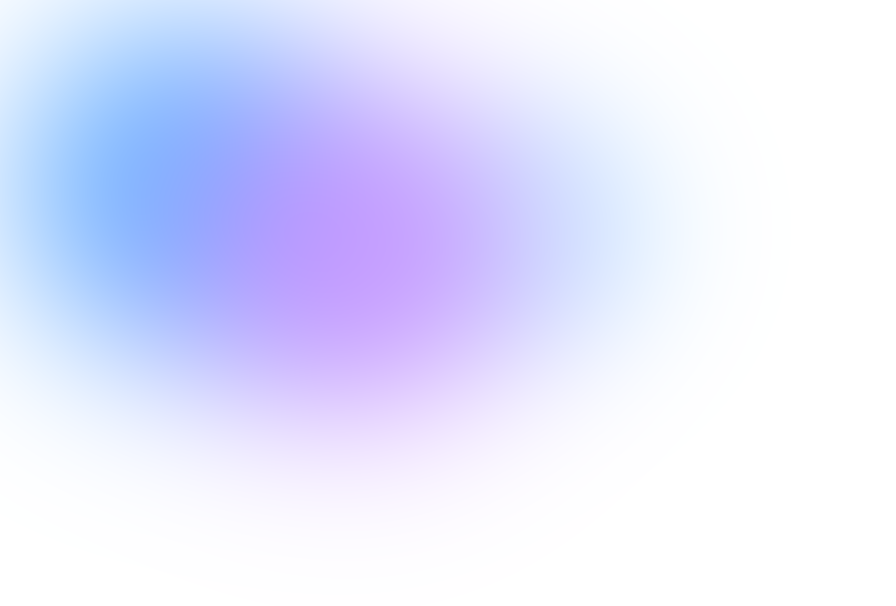
A Shadertoy shader for this background:

```glsl
// Three soft overlapping glows, blue, violet and pale sky, on white.

// Positions and radii are in canvas heights, origin at the lower left.
const vec3 PAPER = vec3(1.0);

const vec3  SKY_COLOR  = vec3(0.50, 0.78, 1.0);
const vec2  SKY_CENTER = vec2(0.877, 0.624);
const float SKY_RADIUS = 0.23;
const float SKY_ALPHA  = 0.33;

const vec3  BLUE_COLOR  = vec3(0.38, 0.68, 1.0);
const vec2  BLUE_CENTER = vec2(0.299, 0.690);
const float BLUE_RADIUS = 0.30;
const float BLUE_ALPHA  = 0.84;

const vec3  VIOLET_COLOR  = vec3(0.75, 0.52, 1.0);
const vec2  VIOLET_CENTER = vec2(0.580, 0.586);
const float VIOLET_RADIUS = 0.30;
const float VIOLET_ALPHA  = 0.74;

// Above 2.0 the glow has a flatter core and a shorter tail than a Gaussian.
const float FALLOFF = 2.4;

// Opacity of a round glow, 1 at its center.
float glow(vec2 p, vec2 center, float radius) {
    return exp(-pow(length(p - center) / radius, FALLOFF));
}

void mainImage(out vec4 fragColor, in vec2 fragCoord) {
    vec2 p = fragCoord / iResolution.y;

    // Layers from back to front
    vec3 color = PAPER;
    color = mix(color, SKY_COLOR, SKY_ALPHA * glow(p, SKY_CENTER, SKY_RADIUS));
    color = mix(color, BLUE_COLOR, BLUE_ALPHA * glow(p, BLUE_CENTER, BLUE_RADIUS));
    color = mix(color, VIOLET_COLOR, VIOLET_ALPHA * glow(p, VIOLET_CENTER, VIOLET_RADIUS));

    fragColor = vec4(color, 1.0);
}
```
